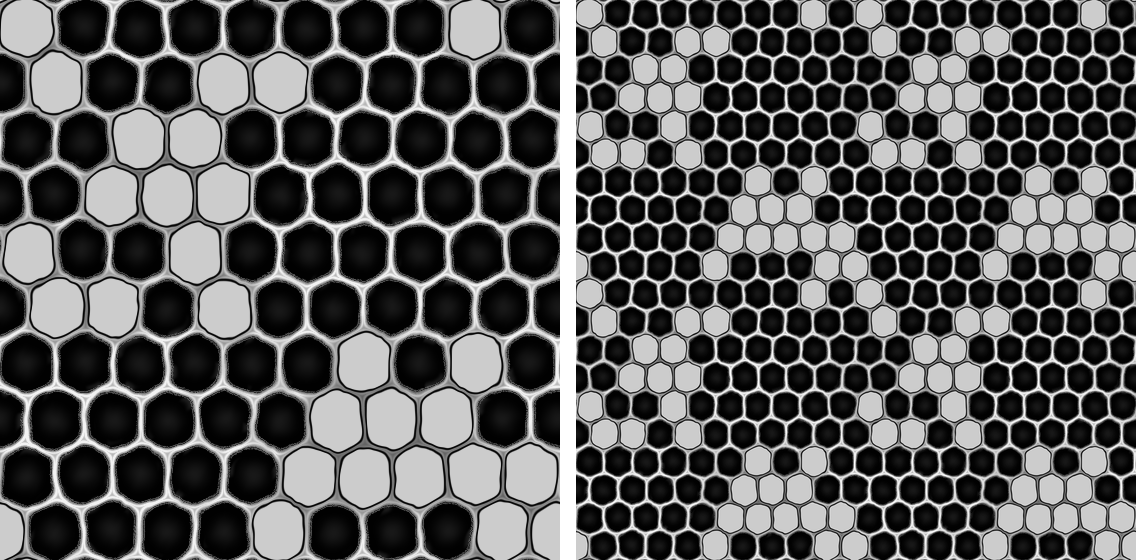
Left: one tile. Right: repeated 2 by 2.
Give the GLSL for this pattern, as a WebGL 2 fragment shader.

```glsl
#version 300 es
precision highp float;

uniform vec2 u_resolution;
out vec4 fragColor;

const float TAU = 6.28318;
const float CELLS = 10.0;

vec2 hash2(vec2 p) {
  return fract(sin(vec2(dot(p, vec2(127.1, 311.7)), dot(p, vec2(269.5, 183.3)))) * 43758.5);
}

// Centre of a cell; odd rows are shifted by half a cell
vec2 cellCentre(vec2 id) {
  vec2 jitter = hash2(mod(id, CELLS)) - 0.5;
  return id + vec2(0.5 * mod(id.y, 2.0), 0.5) + 0.09 * jitter;
}

// 1 for a capped cell, 0 for an open one; caps gather in diagonal clumps
float isCapped(vec2 id) {
  id = mod(id, CELLS);
  vec2 c = id + vec2(0.5 * mod(id.y, 2.0), 0.5);
  float clump = 1.2 * cos(TAU * (c.x - c.y - 6.2) / CELLS)
              + cos(TAU * (c.x + c.y + 0.3) / CELLS);
  return step(1.0, clump + 3.0 * (hash2(id + 7.0).x - 0.5));
}

// Layered sines with whole frequencies, so they wrap
float waves(vec2 uv, float f) {
  vec2 q = TAU * uv;
  float a = sin(f * q.x + 2.0 * sin(3.0 * q.y + 1.0));
  float b = sin(f * q.y + 2.0 * sin(4.0 * q.x + 2.3));
  float c = sin((f + 2.0) * q.x - (f + 1.0) * q.y + 1.5 * a);
  return (a + b + c) / 3.0;
}

void main() {
  vec2 uv = gl_FragCoord.xy / u_resolution;
  float aa = 0.75 * CELLS / min(u_resolution.x, u_resolution.y);

  // Gently bent walls
  vec2 p = uv * CELLS;
  p += 0.022 * vec2(waves(uv, 17.0), waves(uv + 0.37, 19.0));

  // Nearest cell
  vec2 id = vec2(0.0), centre = vec2(0.0);
  float nearest = 9.0;
  for (int j = -1; j <= 1; j++) {
    float row = floor(p.y) + float(j);
    float column = floor(p.x - 0.5 * mod(row, 2.0) + 0.5);
    for (int i = -1; i <= 1; i++) {
      vec2 cell = vec2(column + float(i), row);
      vec2 c = cellCentre(cell);
      float dist = length(p - c);
      if (dist < nearest) {
        nearest = dist;
        id = cell;
        centre = c;
      }
    }
  }

  // Smooth distance to the walls, and closeness to capped cells
  float capped = isCapped(id);
  float sum = 0.0, capSum = capped;
  for (int j = -1; j <= 1; j++) {
    for (int i = -1; i <= 1; i++) {
      if (i == 0 && j == 0) continue;
      vec2 cell = id + vec2(i, j);
      vec2 c = cellCentre(cell);
      float edge = dot(0.5 * (centre + c) - p, normalize(c - centre));
      float weight = exp(-20.0 * edge);
      sum += weight;
      capSum += weight * isCapped(cell);
    }
  }
  float d = -log(sum) / 20.0;
  float nearCap = capSum / (1.0 + sum);

  // Uneven light, wall thickness and fine grain
  float light = 0.75 + 0.25 * cos(TAU * (uv.x - 0.6)) * cos(TAU * (uv.y - 0.7))
              + 0.3 * waves(uv, 11.0);
  float grain = waves(uv + 0.02 * waves(uv, 23.0), 127.0) + 0.6 * waves(uv, 211.0);
  float rough = d + 0.009 * grain + 0.01 * waves(uv + 0.6, 9.0);

  // Wall: grey body, bright ridge, dark ragged crack
  float ridge = exp(-pow((d - 0.01) / 0.024, 2.0));
  float wall = mix(0.7, 0.52, smoothstep(0.0, 0.06, d)) + 0.32 * ridge * light;
  wall += 0.05 * grain * smoothstep(0.0, 0.05, d);
  wall *= mix(1.0, 0.55, nearCap);
  wall *= 1.0 - 0.7 * exp(-pow((rough - 0.066) / 0.01, 2.0));

  // Open cell: black with a faint glow and smears
  float glow = 0.09 * smoothstep(0.38, 0.0, length(p - centre));
  float smear = 0.12 * smoothstep(0.35, 0.8, waves(uv, 13.0)) * smoothstep(0.2, 0.08, d);
  float openCell = mix(wall, 0.005 + glow + smear, smoothstep(0.083 - aa, 0.083 + aa, rough));

  // Capped cell: flat pale lid with a black outline
  float lidEdge = d + 0.004 * waves(uv, 29.0);
  float lid = mix(wall, 0.02, smoothstep(0.024 - aa, 0.024 + aa, lidEdge));
  lid = mix(lid, 0.8, smoothstep(0.056 - aa, 0.056 + aa, lidEdge));

  fragColor = vec4(vec3(clamp(mix(openCell, lid, capped), 0.0, 0.95)), 1.0);
}
```
